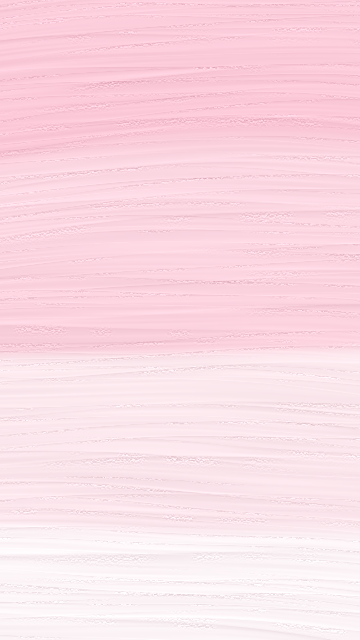
A WebGL 2 fragment shader for this background:

```glsl
#version 300 es
precision highp float;

uniform vec2 u_resolution;
out vec4 fragColor;

// Colours of the four painted zones, from the top down
const vec3 ROSE       = vec3(0.988, 0.806, 0.862);
const vec3 ROSE_DEEP  = vec3(0.984, 0.786, 0.845);
const vec3 PINK       = vec3(0.988, 0.850, 0.892);
const vec3 PINK_DEEP  = vec3(0.984, 0.822, 0.870);
const vec3 BLUSH      = vec3(0.984, 0.911, 0.932);
const vec3 BLUSH_DEEP = vec3(0.984, 0.896, 0.922);
const vec3 MILK       = vec3(0.988, 0.958, 0.968);

// Zone limits as depth below the top edge
const float ROSE_END  = 0.222;
const float PINK_END  = 0.545;
const float BLUSH_END = 0.826;

// Relief of the paint
const float RIDGE_SHADE  = 0.074;
const float RIDGE_LIGHT  = 0.026;
const float BRISTLE_GAIN = 0.058;
const float GRAIN_GAIN   = 0.46;
const float GRAIN_SCALE  = 250.0;
const vec3  SHADE_TINT   = vec3(0.70, 1.0, 0.92);

float hash(vec2 p) {
    vec3 q = fract(vec3(p.xyx) * 0.1031);
    q += dot(q, q.yzx + 33.33);
    return fract((q.x + q.y) * q.z);
}

float noise(vec2 p) {
    vec2 i = floor(p), f = fract(p);
    f = f * f * (3.0 - 2.0 * f);
    return mix(mix(hash(i), hash(i + vec2(1, 0)), f.x),
               mix(hash(i + vec2(0, 1)), hash(i + vec2(1, 1)), f.x), f.y);
}

// Signed offset from the nearest cell point: small flecks of dry paint
float flecks(vec2 p) {
    vec2 cell = floor(p), nearest = vec2(2.0);
    for (int j = -1; j <= 1; j++)
    for (int i = -1; i <= 1; i++) {
        vec2 c = cell + vec2(i, j);
        vec2 d = c + vec2(hash(c), hash(c + 57.0)) - p;
        if (dot(d, d) < dot(nearest, nearest)) nearest = d;
    }
    return nearest.y * exp(-4.0 * dot(nearest, nearest));
}

// Depth measured along the sweep of the brush
float sweep(vec2 p, float tilt) {
    float bow = mix(0.050, 0.025, smoothstep(0.2, 0.6, p.y));
    float lean = tilt + mix(0.018, -0.025, smoothstep(0.2, 0.9, p.y));
    float x = p.x - 0.55;
    return p.y - bow * x * x + lean * x + 0.003 * sin(6.0 * p.x + 17.0 * p.y);
}

// One set of overlapping strokes: returns light (+) and shade (-)
float strokes(vec2 p, float tilt, float rows, float seed) {
    float y = sweep(p, tilt) * rows + seed;
    y += 0.35 * sin(1.7 * y + seed);
    float row = floor(y), f = fract(y);
    float soft = 0.7 * rows / u_resolution.y;
    float press = smoothstep(0.15, 0.65, noise(vec2(p.x * 2.2 + seed, row * 7.0)));
    float edge = smoothstep(0.0, soft, f) * exp(-15.0 * f);
    float lip = smoothstep(0.86, 1.0, f) * (1.0 - smoothstep(1.0 - soft, 1.0, f));
    float grain = flecks(p * vec2(0.5625, 1.0) * GRAIN_SCALE + seed * 13.0);
    float patches = smoothstep(0.3, 0.75, noise(vec2(p.x * 14.0, row * 5.0 + seed)));
    float rough = exp(-13.0 * abs(f - 0.1)) * patches;
    return press * (RIDGE_LIGHT * lip - RIDGE_SHADE * edge + GRAIN_GAIN * rough * grain);
}

// Fine parallel hairs left by the brush
float bristles(vec2 p) {
    float y = sweep(p, 0.0);
    float hairs = 0.35 * noise(vec2(p.x * 1.5, y * 130.0))
                + 0.65 * noise(vec2(p.x * 2.5 + 9.0, y * 280.0));
    return BRISTLE_GAIN * (hairs - 0.5);
}

vec3 paint(vec2 p) {
    float d = p.y + 0.014 * (noise(vec2(p.x * 2.0, p.y * 70.0)) - 0.5);
    float x = p.x - 0.6;
    float roseLimit = ROSE_END + 0.075 * x * x - 0.012 * x;
    float pinkLimit = PINK_END - 0.018 * x;
    float blushLimit = BLUSH_END + 0.014 * x;
    vec3 rose = mix(ROSE, ROSE_DEEP, smoothstep(0.02, 0.20, d));
    vec3 pink = mix(PINK, PINK_DEEP, smoothstep(0.28, 0.54, d));
    vec3 blush = mix(BLUSH, BLUSH_DEEP, smoothstep(0.60, 0.82, d));
    vec3 color = mix(rose, pink, smoothstep(roseLimit - 0.025, roseLimit + 0.025, d));
    color = mix(color, blush, smoothstep(pinkLimit - 0.012, pinkLimit + 0.022, d));
    return mix(color, MILK, smoothstep(blushLimit - 0.022, blushLimit + 0.028, d));
}

void main() {
    vec2 uv = gl_FragCoord.xy / u_resolution;
    vec2 p = vec2(uv.x, 1.0 - uv.y);

    // Crossing stroke layers over the graded base
    float relief = bristles(p);
    relief += strokes(p, 0.000, 40.0, 2.0);
    relief += strokes(p, 0.030, 29.0, 11.0);
    relief += strokes(p, -0.022, 33.0, 23.0);

    vec3 color = paint(p) + relief * SHADE_TINT;
    fragColor = vec4(clamp(color, 0.0, 1.0), 1.0);
}
```
